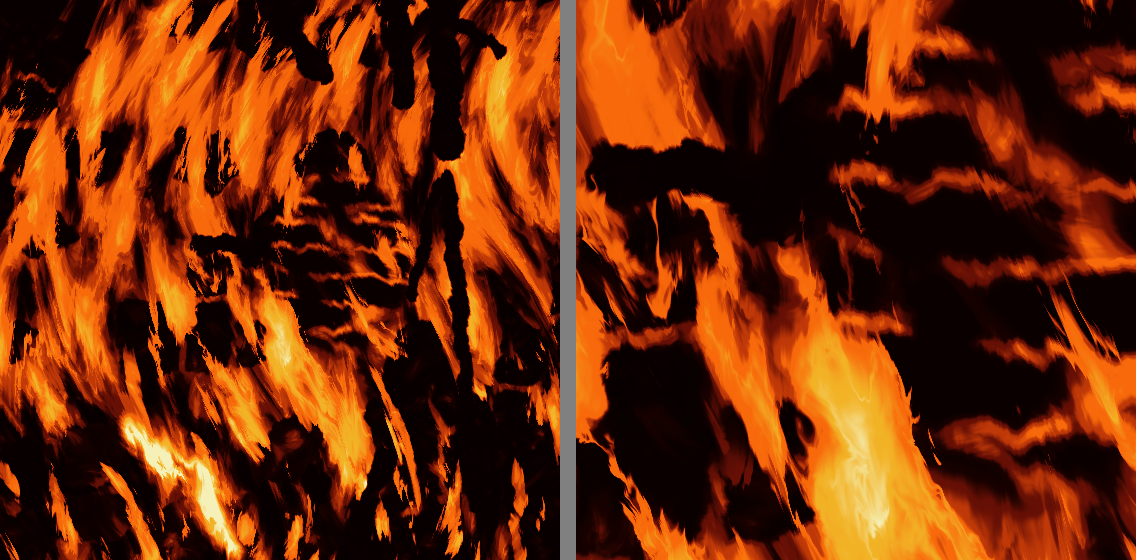
Left: the whole. Right: its middle third, enlarged.
A Shadertoy shader for this texture:

```glsl
vec2 hash2(vec2 p) {
    return fract(sin(vec2(dot(p, vec2(127.1, 311.7)), dot(p, vec2(269.5, 183.3)))) * 4375.85);
}

// Layered sines, each octave folded by the one before
float turbulence(vec2 p) {
    float sum = 0.0, amp = 0.5;
    p += 1.1 * sin(p.yx * 0.6 + vec2(0.0, 2.0));
    for (int i = 0; i < 6; i++) {
        sum += amp * sin(p.x) * cos(p.y);
        p = mat2(1.5, 1.1, -1.1, 1.5) * p + 1.2 * sin(p.yx);
        amp *= 0.54;
    }
    return sum;
}

// Cellular noise: xy = nearest site, z = distance gap to the next site
vec3 cells(vec2 p) {
    vec2 base = floor(p), site = p;
    float near = 9.0, next = 9.0;
    for (int y = -1; y <= 1; y++)
    for (int x = -1; x <= 1; x++) {
        vec2 cell = base + vec2(x, y);
        vec2 s = cell + 0.1 + 0.8 * hash2(cell);
        float d = length(p - s);
        if (d < near) { next = near; near = d; site = s; }
        else next = min(next, d);
    }
    return vec3(site, next - near);
}

float blob(vec2 p, vec2 center, vec2 radius) {
    p = (p - center) / radius;
    return exp(-dot(p, p));
}

float stick(vec2 p, vec2 a, vec2 b, float radius) {
    vec2 ab = b - a;
    return length(p - a - ab * clamp(dot(p - a, ab) / dot(ab, ab), 0.0, 1.0)) - radius;
}

// Broad areas of fire and darkness
float fireShape(vec2 p) {
    float tongue = stick(p, vec2(0.47, 0.53), vec2(0.63, 0.2), 0.0) / 0.06;
    float fire = 0.27 + 0.38 * exp(-tongue * tongue);
    fire += 0.4 * blob(p, vec2(0.27, 0.84), vec2(0.24, 0.2));
    fire += 0.35 * blob(p, vec2(0.08, 0.5), vec2(0.14, 0.2));
    fire += 0.3 * blob(p, vec2(0.38, 0.37), vec2(0.1, 0.15));
    fire += 0.28 * blob(p, vec2(0.6, 0.83), vec2(0.15));
    fire += 0.5 * blob(p, vec2(0.92, 0.8), vec2(0.1, 0.22));
    fire += 0.26 * blob(p, vec2(0.82, 0.5), vec2(0.15));
    fire -= 0.8 * blob(p, vec2(0.0, 1.0), vec2(0.14, 0.13));
    fire -= 0.25 * blob(p, vec2(0.95, 0.15), vec2(0.25, 0.22));
    fire -= 0.25 * blob(p, vec2(0.05, 0.13), vec2(0.15, 0.13));
    return fire;
}

vec3 fireColor(float heat) {
    vec3 color = mix(vec3(0.03, 0.0, 0.0), vec3(0.09, 0.005, 0.0), smoothstep(0.04, 0.2, heat));
    color = mix(color, vec3(0.40, 0.06, 0.02), smoothstep(0.18, 0.33, heat));
    color = mix(color, vec3(0.75, 0.22, 0.03), smoothstep(0.35, 0.52, heat));
    color = mix(color, vec3(0.97, 0.41, 0.04), smoothstep(0.54, 0.68, heat));
    color = mix(color, vec3(0.95, 0.70, 0.15), smoothstep(0.71, 0.87, heat));
    return mix(color, vec3(0.96, 0.94, 0.72), smoothstep(0.88, 1.02, heat));
}

void mainImage(out vec4 fragColor, in vec2 fragCoord) {
    vec2 uv = fragCoord / iResolution.xy;

    // Rising streams that lean right at the top left and left in the middle
    vec2 stream = uv;
    stream.x += 0.085 * sin(5.5 * uv.y - 1.3 * uv.x - 1.21);
    float lick = turbulence(stream * vec2(40.0, 15.0));
    float fine = turbulence(stream * vec2(80.0, 26.0) + 1.3 * lick + 5.0);
    float rough = turbulence(uv * 48.0 + 9.0);

    // Flames with thin bright filaments
    float heat = fireShape(uv + 0.05 * vec2(lick, fine)) + 0.68 * lick + 0.26 * fine;
    heat += 0.14 * exp(-90.0 * fine * fine) * smoothstep(0.2, 0.5, heat);
    heat = min(heat, 0.64 + 0.42 * (heat - 0.64));
    heat += 0.1 * smoothstep(0.57, 0.7, heat) * smoothstep(0.55, 0.35, uv.y);

    // Coals lie where the fire is weak; strong flames pass in front
    vec2 rugged = uv + 0.011 * vec2(rough, fine);
    vec3 coal = cells(rugged * 9.0);
    float present = step(hash2(coal.xy).x, 0.93 - 1.25 * fireShape(coal.xy / 9.0));
    float coalMask = present * smoothstep(0.04, 0.16, coal.z) * smoothstep(0.66, 0.52, heat);
    float ember = blob(uv, vec2(0.35, 0.15), vec2(0.22, 0.17));
    heat = mix(heat, 0.05 + 0.3 * rough * rough + ember * (0.17 + 0.4 * rough), coalMask);

    // Stacked charred logs with glowing red cracks
    vec3 charred = cells((rugged + vec2(0.0, 0.12 * uv.x)) * vec2(5.0, 21.0));
    float crack = smoothstep(0.38, 0.02, charred.z) * clamp(0.42 + 0.6 * lick + 0.4 * rough, 0.0, 0.62);
    float stack = smoothstep(0.3, 0.5, blob(rugged, vec2(0.6, 0.53), vec2(0.14, 0.17)));
    heat = mix(heat, 0.08 + crack, stack * smoothstep(0.72, 0.62, heat));

    // Sparse small tongues in front of the coals
    float tip = turbulence(stream * vec2(46.0, 14.0) + 21.0) + 0.15 * fine;
    float tongues = smoothstep(0.24, 0.36, tip) * smoothstep(0.45, 0.3, uv.y);
    heat = max(heat, tongues * (0.56 + 0.5 * (tip - 0.24) + 0.3 * fine));

    // White-hot core
    vec2 bent = uv + 0.03 * vec2(lick, fine);
    float core = min(stick(bent, vec2(0.23, 0.23), vec2(0.36, 0.15), 0.0),
                     stick(bent, vec2(0.36, 0.15), vec2(0.41, 0.03), 0.0)) / 0.03;
    heat = max(heat, (1.08 + 0.3 * fine) * exp(-core * core));

    // Black trunks and branches
    float wood = stick(rugged, vec2(0.79, 1.05), vec2(0.80, 0.74), 0.026);
    wood = min(wood, stick(rugged, vec2(0.82, 0.96), vec2(0.89, 0.91), 0.011));
    wood = min(wood, stick(rugged, vec2(0.71, 1.05), vec2(0.72, 0.82), 0.018));
    wood = min(wood, stick(rugged, vec2(0.80, 0.68), vec2(0.85, 0.1), 0.013));
    wood = min(wood, stick(rugged, vec2(0.78, 0.67), vec2(0.735, 0.47), 0.009));
    wood = min(wood, stick(rugged, vec2(0.69, 0.18), vec2(0.62, 0.0), 0.018));
    wood = min(wood, stick(rugged, vec2(0.47, 1.02), vec2(0.57, 0.87), 0.02));
    wood = min(wood, stick(rugged, vec2(0.36, 0.565), vec2(0.47, 0.565), 0.014));
    heat = mix(0.04 + 0.15 * rough * rough, heat, smoothstep(-0.001, 0.004, wood));

    fragColor = vec4(fireColor(heat), 1.0);
}
```
